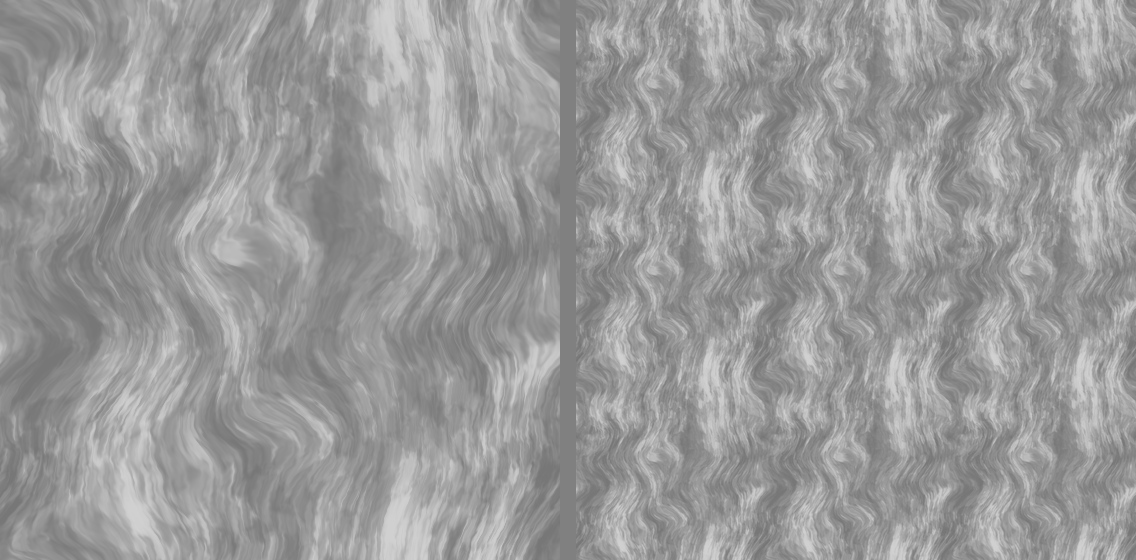
Left, the tile; right, the same tile 3 across and 3 down.
Reproduce this texture procedurally as a WebGL 2 fragment shader.

```glsl
#version 300 es
precision highp float;
// Tiling grey wavy fibres: vertical streaks bent by smooth flow, with pale frayed patches.
uniform vec2 u_resolution;
out vec4 outColor;

const float TAU = 6.2831853;
const float DARK = 0.465;
const float LIGHT = 0.815;

// Integer hash of a lattice cell, giving a value from 0 to 1.
float hash(ivec2 cell, int seed) {
    uint h = uint(cell.x) * 1597334677u ^ uint(cell.y) * 3812015801u ^ uint(seed) * 2654435769u;
    h = (h ^ (h >> 16)) * 2146121005u;
    h = (h ^ (h >> 15)) * 2221713035u;
    return float((h ^ (h >> 16)) >> 8) / 16777216.0;
}

// Dot product of a wrapped random unit gradient with the offset from its corner.
float cornerRamp(vec2 corner, vec2 offset, vec2 period, int seed) {
    float angle = TAU * hash(ivec2(mod(corner, period)), seed);
    return dot(vec2(cos(angle), sin(angle)), offset);
}

// Gradient noise with a whole number of cells across the unit square.
float noise(vec2 uv, vec2 period, int seed) {
    vec2 p = uv * period + fract(float(seed) * vec2(0.37, 0.61));
    vec2 cell = floor(p);
    vec2 f = p - cell;
    vec2 w = f * f * f * (f * (f * 6.0 - 15.0) + 10.0);
    vec2 e = vec2(1.0, 0.0);
    float low = mix(cornerRamp(cell, f, period, seed),
                    cornerRamp(cell + e.xy, f - e.xy, period, seed), w.x);
    float high = mix(cornerRamp(cell + e.yx, f - e.yx, period, seed),
                     cornerRamp(cell + e.xx, f - e.xx, period, seed), w.x);
    return mix(low, high, w.y);
}

// Bend the plane sideways, strongly in some areas and barely in others.
vec2 flow(vec2 uv) {
    float strength = smoothstep(-0.4, 0.3, noise(uv, vec2(2.0, 2.0), 9));
    float broad = noise(uv, vec2(2.0, 3.0), 1);
    float curl = noise(uv, vec2(4.0, 6.0), 2);
    float lift = noise(uv, vec2(4.0, 3.0), 3);
    return uv + vec2(0.17 * broad + 0.11 * strength * curl, 0.06 * lift);
}

// Small offsets that break the fibres and roughen their edges.
vec2 fray(vec2 uv) {
    float tuft = noise(uv, vec2(48.0, 30.0), 4);
    float hair = noise(uv, vec2(130.0, 90.0), 10);
    return vec2(0.005 * tuft + 0.003 * hair, 0.03 * tuft);
}

// Sum of elongated noise layers, each finer than the last.
float streaks(vec2 uv, vec2 period, float gain, int octaves, int seed) {
    float sum = 0.0;
    float amplitude = 1.0;
    for (int i = 0; i < octaves; i++) {
        sum += amplitude * noise(uv, period, seed + i);
        amplitude *= gain;
        period = vec2(period.x * 2.0, ceil(period.y * 1.65));
    }
    return sum;
}

void main() {
    vec2 uv = gl_FragCoord.xy / u_resolution;
    vec2 bent = flow(uv);
    vec2 frayed = bent + fray(bent);

    // Some areas are smooth, others bristle with fine fibres.
    float gain = 0.79 + 0.2 * noise(bent, vec2(4.0, 3.0), 5);
    float tone = streaks(frayed, vec2(6.0, 2.0), gain, 6, 11);

    // Broad patches, cloudy mottling and fine grain.
    tone += 0.5 * noise(bent, vec2(4.0, 3.0), 6);
    tone += 0.32 * streaks(frayed, vec2(20.0, 16.0), 0.8, 4, 31);

    // Dry pale strokes with ragged edges.
    float stroke = streaks(frayed, vec2(28.0, 5.0), 0.85, 4, 41);
    tone += 0.36 * smoothstep(0.15, 0.5, 0.6 * stroke + 0.5 * tone) - 0.1;

    float grey = mix(DARK, LIGHT, smoothstep(-1.25, 1.5, tone));
    outColor = vec4(vec3(grey), 1.0);
}
```
